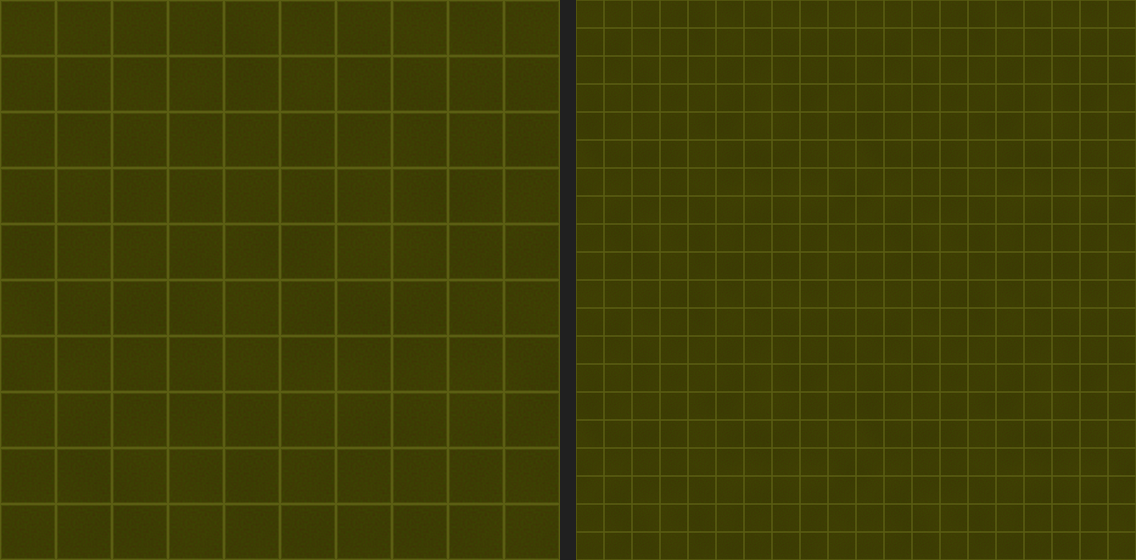
Left: one tile. Right: repeated 2 by 2.
Reproduce this pattern procedurally as a Shadertoy shader.

```glsl
// Olive square grid: thin lighter lines over dark, finely grained red-green cells.
#define REPEATS 10.0
#define LINE_WIDTH 0.048
#define LINE_SOFTNESS 0.018
#define GRAIN_PER_CELL 23.0
#define GRAIN_STRENGTH 0.045
#define MOTTLE_SCALE 8.0
#define MOTTLE_STRENGTH 0.012
#define FILL_COLOR vec3(0.239, 0.239, 0.012)
#define LINE_COLOR vec3(0.362, 0.373, 0.075)
#define GRAIN_TINT vec3(-0.45, 1.0, -0.25)

// Unit gradient direction for a lattice point, wrapped to the period.
vec2 latticeGradient(vec2 point, float period, float seed) {
    vec3 p = fract(vec3(mod(point, period), seed).xyx * vec3(0.1031, 0.1030, 0.0973) + seed * 0.137);
    p += dot(p, p.yzx + 33.33);
    float angle = 6.28319 * fract((p.x + p.y) * p.z);
    return vec2(cos(angle), sin(angle));
}

// Periodic gradient noise, centred on zero.
float gradientNoise(vec2 p, float period, float seed) {
    vec2 cell = floor(p);
    vec2 f = p - cell;
    vec2 fade = f * f * f * (f * (f * 6.0 - 15.0) + 10.0);
    vec2 e = vec2(1.0, 0.0);
    float a = dot(latticeGradient(cell, period, seed), f);
    float b = dot(latticeGradient(cell + e.xy, period, seed), f - e.xy);
    float c = dot(latticeGradient(cell + e.yx, period, seed), f - e.yx);
    float d = dot(latticeGradient(cell + e.xx, period, seed), f - e.xx);
    return mix(mix(a, b, fade.x), mix(c, d, fade.x), fade.y);
}

void mainImage(out vec4 fragColor, in vec2 fragCoord) {
    vec2 uv = fragCoord / iResolution.xy;
    vec2 grid = uv * REPEATS;
    vec2 cellUv = fract(grid);

    // Fine red-green grain, shared by every cell.
    float tintGrain = gradientNoise(cellUv * GRAIN_PER_CELL, GRAIN_PER_CELL, 1.0);
    float lightGrain = gradientNoise(cellUv * GRAIN_PER_CELL, GRAIN_PER_CELL, 5.0);
    // Broad, faint unevenness across the whole canvas.
    float mottle = gradientNoise(uv * MOTTLE_SCALE, MOTTLE_SCALE, 9.0);

    vec3 fill = FILL_COLOR + GRAIN_TINT * GRAIN_STRENGTH * tintGrain;
    fill *= 1.0 + GRAIN_STRENGTH * lightGrain;
    fill += vec3(1.0, 1.0, 0.0) * MOTTLE_STRENGTH * mottle;

    // Lines centred on the cell borders.
    vec2 borderDistance = 0.5 - abs(cellUv - 0.5);
    vec2 blur = max(vec2(LINE_SOFTNESS), 0.75 * REPEATS / iResolution.xy);
    vec2 lines = 1.0 - smoothstep(0.5 * LINE_WIDTH - blur, 0.5 * LINE_WIDTH + blur, borderDistance);
    float lineMask = max(lines.x, lines.y);

    vec3 lineColor = LINE_COLOR + 0.4 * GRAIN_TINT * GRAIN_STRENGTH * tintGrain;
    fragColor = vec4(clamp(mix(fill, lineColor, lineMask), 0.0, 1.0), 1.0);
}
```
